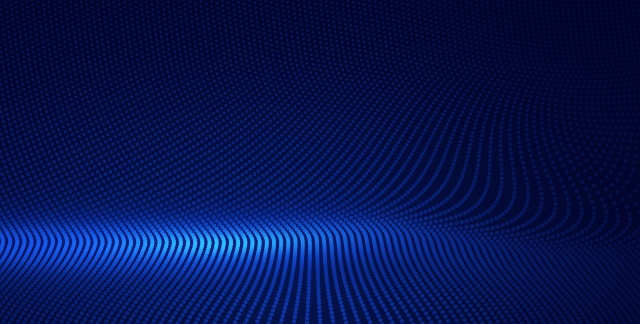
Write a WebGL 2 fragment shader that draws this background.

```glsl
#version 300 es
precision highp float;
// Dark blue backdrop: a wave of dots that merge into glowing strands along a crest.
uniform vec2 u_resolution;
out vec4 outColor;

// Colours
const vec3 NIGHT = vec3(0.005, 0.010, 0.150);
const vec3 HAZE = vec3(0.010, 0.054, 0.120);
const vec3 HALO = vec3(0.010, 0.070, 0.250);
const vec3 ROYAL = vec3(0.040, 0.180, 0.600);
const vec3 AZURE = vec3(0.090, 0.370, 1.000);
const vec3 CYAN = vec3(0.180, 0.760, 1.000);

// Geometry, in units of the canvas width
const float FAN_CENTRE = 0.49;
const float FAN_WIDTH = 0.2;
const float STRAND_DENSITY = 90.0;
const float FAN_THINNING = 46.0;
const float FAR_GAIN = 28.0;
const float ROW_STEP = 0.0078;
const float CREST_DENSITY = 140.0;
const float STRAND_LEAN = 0.9;
const float BEND_RADIUS = 0.018;
const float DOT_NEAR = 0.0033;
const float DOT_FAR = 0.0022;

float bell(float x, float centre, float width) {
    float t = (x - centre) / width;
    return exp(-t * t);
}

// Height of the crest of the wave
float crestHeight(float x) {
    return 0.124 + 0.012 * bell(x, 0.58, 0.15) - 0.03 * smoothstep(0.6, 0.95, x);
}

// Strand number in x, row number in y
vec2 latticeCoord(vec2 p) {
    float h = p.y - crestHeight(p.x);

    // Strands fan out toward the viewer and bend left beyond the crest
    float rise = max(h, 0.0);
    float bend = sqrt(rise * rise + BEND_RADIUS * BEND_RADIUS) - BEND_RADIUS;
    float shift = STRAND_LEAN * bend / (1.0 + 4.0 * rise);
    float near = 1.0 - smoothstep(-0.03, 0.14, p.y);
    float x = p.x - FAN_CENTRE;
    float strand = (x + shift) * STRAND_DENSITY;
    strand -= FAN_THINNING * near * FAN_WIDTH * tanh(x / FAN_WIDTH);
    strand += FAR_GAIN * p.x * smoothstep(0.12, 0.42, p.y);

    // Rows crowd together at the crest and sweep upward on the right
    float width = h < 0.0 ? 0.08 : 0.035;
    float row = h / ROW_STEP + CREST_DENSITY * width * tanh(h / width);
    float side = max(p.x - 0.3, 0.0);
    row -= 55.0 * side * side * smoothstep(0.1, 0.42, p.y);
    return vec2(strand, row);
}

// Coverage of round dots on the warped, staggered lattice
float dotMask(vec2 p) {
    vec2 coord = latticeCoord(p);
    mat2 unwarp = inverse(mat2(dFdx(coord), dFdy(coord)));
    float pixel = 1.0 / u_resolution.x;
    float dist = 1.0;
    for (int i = -1; i <= 1; i++) {
        float column = floor(coord.x) + float(i);
        float stagger = 0.5 * mod(column, 2.0);
        for (int j = -1; j <= 1; j++) {
            float row = floor(coord.y + stagger) + float(j) - stagger;
            vec2 offset = coord - vec2(column, row) - 0.5;
            dist = min(dist, length(unwarp * offset) * pixel);
        }
    }
    float radius = mix(DOT_NEAR, DOT_FAR, smoothstep(0.12, 0.45, p.y));
    return 1.0 - smoothstep(radius - 0.6 * pixel, radius + 0.6 * pixel, dist);
}

void main() {
    vec2 p = gl_FragCoord.xy / u_resolution.x;
    float h = p.y - crestHeight(p.x);

    // Light fields
    float reach = 1.0 - smoothstep(0.65, 1.0, p.x + 0.2 * p.y);
    float ambient = bell(p.x, 0.39, 0.5) * bell(p.y, 0.14, 0.27);
    float along = bell(p.x, 0.29, p.x < 0.29 ? 0.5 : 0.3);
    float band = along * bell(h, 0.0, h > 0.0 ? 0.030 : 0.036);
    float halo = along * bell(h, 0.008, 0.045);
    float spark = bell(p.x, 0.34, 0.15) * bell(h, 0.0, 0.018);
    float foreground = bell(p.x, 0.48, 0.22) * (1.0 - smoothstep(0.02, 0.13, p.y));

    // Backdrop
    vec3 color = NIGHT + HAZE * ambient + HALO * halo;
    color += HAZE * 0.35 * foreground;

    // Dots and strands
    vec3 dotColor = mix(ROYAL, AZURE, clamp(band + 0.2 * foreground, 0.0, 1.0));
    dotColor = mix(dotColor, CYAN, spark);
    float strength = 0.10 + 0.16 * reach + 0.48 * ambient + band + 0.25 * foreground;
    color = mix(color, dotColor, dotMask(p) * clamp(strength, 0.0, 1.0));

    outColor = vec4(color, 1.0);
}
```
